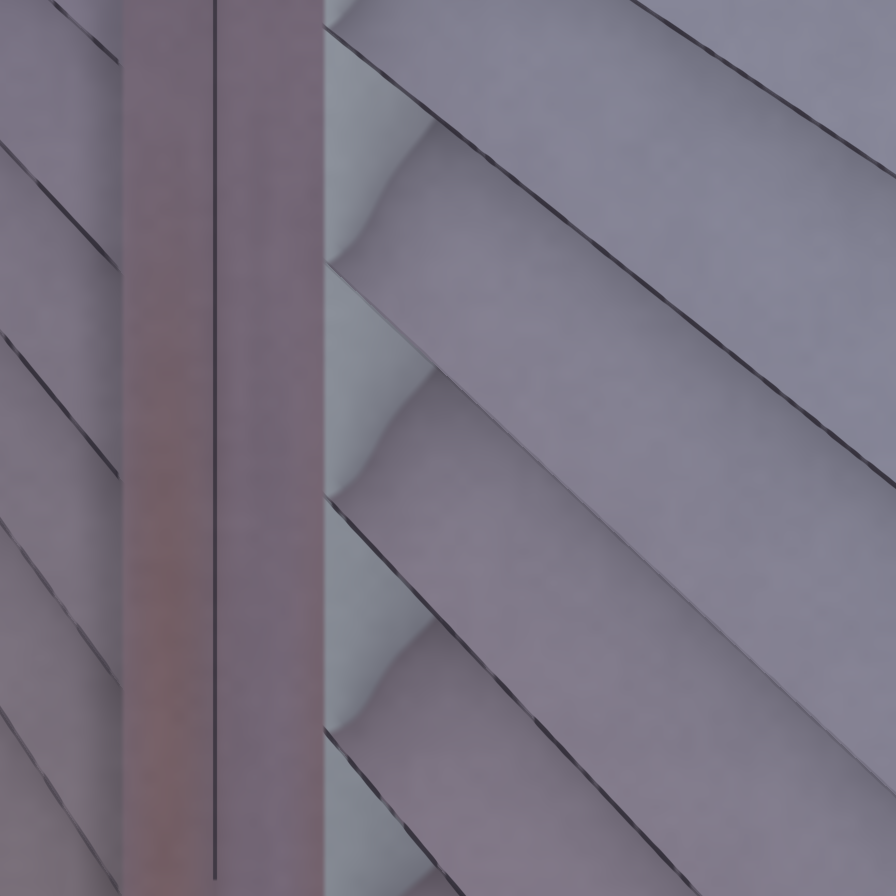
A WebGL 2 fragment shader for this pattern:

```glsl
#version 300 es
precision highp float;
// Two fans of overlapping slats on either side of a seamed upright post.

#define POST_LEFT 0.137
#define POST_RIGHT 0.362
#define SEAM_X 0.240
#define RIGHT_PITCH 0.262
#define RIGHT_FAN 0.131
#define LEFT_PITCH 0.2305
#define LEFT_FAN 0.150
#define GAP_WIDTH 0.122
#define LINE_HALF 0.0024
#define SHADOW_DEPTH 0.17
#define GRAIN 0.012

uniform vec2 u_resolution;
out vec4 fragColor;

const vec3 SLAT_COOL = vec3(0.525, 0.525, 0.595);
const vec3 SLAT_WARM = vec3(0.505, 0.465, 0.525);
const vec3 GAP_LIGHT = vec3(0.550, 0.570, 0.610);
const vec3 GAP_DARK  = vec3(0.440, 0.440, 0.490);
const vec3 POST_PLUM = vec3(0.450, 0.400, 0.460);
const vec3 POST_RUST = vec3(0.455, 0.370, 0.395);
const vec3 LINE_DARK = vec3(0.190, 0.175, 0.215);

float hash(vec2 p) {
  return fract(sin(dot(p, vec2(127.1, 311.7))) * 43758.5453);
}

float noise(vec2 p) {
  vec2 i = floor(p), f = fract(p);
  f = f * f * (3.0 - 2.0 * f);
  return mix(mix(hash(i), hash(i + vec2(1, 0)), f.x),
             mix(hash(i + vec2(0, 1)), hash(i + vec2(1, 1)), f.x), f.y);
}

// Ink coverage of the slat edge nearest to fan coordinate k.
float edgeLine(float k, float pitch, float slope, float along, float wear, float aa) {
  float id = floor(k + 0.5);
  float d = abs(k - id) * pitch / sqrt(1.0 + slope * slope);
  float n = noise(vec2(along * 110.0, id * 7.3));
  float ink = mix(1.0, smoothstep(0.2, 0.6, n), wear);
  float halfWidth = LINE_HALF * (0.8 + 0.4 * n);
  return ink * (1.0 - smoothstep(halfWidth - aa, halfWidth + aa, d));
}

// Wide slats whose slope steepens down the panel, with pale gaps by the post.
vec3 rightPanel(vec2 p, float aa) {
  float dx = p.x - POST_RIGHT - 0.003;
  float pitch = RIGHT_PITCH + RIGHT_FAN * dx;
  float k = (p.y - 0.0326 - 0.803 * dx) / pitch;
  float t = fract(k);

  // Slat face, shaded beneath the slat above it.
  float cool = smoothstep(-0.35, 0.75, p.x - 0.75 * p.y);
  vec3 slat = mix(SLAT_WARM, SLAT_COOL, cool);
  slat *= 1.0 - SHADOW_DEPTH * exp(-t * 5.0);

  // Slat end, slightly bowed, with a contact shadow.
  float end = GAP_WIDTH * (1.0 - t) - 0.008 * sin(6.2832 * t) * t;
  float inside = dx - end;
  slat *= 1.0 - 0.20 * exp(-max(inside, 0.0) / 0.035);
  float across = clamp(dx / max(end, 0.02), 0.0, 1.0);
  vec3 gap = mix(GAP_LIGHT, GAP_DARK, across * across * 0.8);
  gap *= 1.0 - 0.07 * p.y;
  vec3 col = mix(gap, slat, smoothstep(-0.003 - aa, 0.003 + aa, inside));

  // One edge is almost closed; the lower ones are more broken.
  float id = floor(k + 0.5);
  float strength = mix(0.18, 0.9, step(0.5, abs(id - 1.0)));
  float wear = 0.25 + 0.35 * step(1.5, id);
  float slope = 0.803 + RIGHT_FAN * id;
  float ink = edgeLine(k, pitch, slope, dx, wear, aa);
  return mix(col, LINE_DARK, ink * strength);
}

// Narrow slats seen at a steeper angle, dimming into the post.
vec3 leftPanel(vec2 p, float aa) {
  float d = 0.130 - p.x;
  float pitch = LEFT_PITCH - LEFT_FAN * d;
  float k = (p.y - 0.0677 + 0.92 * d) / pitch;
  float t = fract(k);
  vec3 col = mix(vec3(0.490, 0.465, 0.535), vec3(0.475, 0.435, 0.475), p.y);
  col *= 1.0 - 0.13 * exp(-t * 4.5);
  col *= 1.0 - 0.16 * smoothstep(0.055, -0.007, d);

  float id = floor(k + 0.5);
  float strength = mix(0.9, 0.45, step(2.5, id)) * smoothstep(-0.004, 0.0, d);
  float ink = edgeLine(k, pitch, 0.92 + LEFT_FAN * id, p.x, 0.65, aa);
  return mix(col, LINE_DARK, ink * strength);
}

// Two boards divided by a thin seam that stops short of the bottom.
vec3 post(vec2 p, float aa) {
  float rust = smoothstep(0.0, 0.7, p.y) * exp(-pow((p.x - 0.185) / 0.05, 2.0));
  rust += 0.5 * smoothstep(0.31, POST_RIGHT, p.x) * smoothstep(0.1, 0.9, p.y);
  vec3 col = mix(POST_PLUM, POST_RUST, clamp(rust, 0.0, 1.0));
  col *= 1.0 - 0.06 * exp(-abs(p.x - SEAM_X) / 0.012);
  col *= 0.98 + 0.04 * noise(vec2(p.x * 45.0, p.y * 4.0));
  float seam = 1.0 - smoothstep(0.0022 - aa, 0.0022 + aa, abs(p.x - SEAM_X));
  seam *= 1.0 - smoothstep(0.980, 0.984, p.y);
  return mix(col, LINE_DARK, seam * 0.75);
}

void main() {
  vec2 p = gl_FragCoord.xy / u_resolution;
  p.y = 1.0 - p.y; // measured downward from the top
  float aa = 0.8 / min(u_resolution.x, u_resolution.y);
  float soft = 0.003 + aa;
  vec3 col = mix(leftPanel(p, aa), post(p, aa),
                 smoothstep(POST_LEFT - soft, POST_LEFT + soft, p.x));
  col = mix(col, rightPanel(p, aa),
            smoothstep(POST_RIGHT - soft, POST_RIGHT + soft, p.x));
  col += GRAIN * (noise(p * 60.0) + noise(p * 17.0) - 1.0);
  fragColor = vec4(col, 1.0);
}
```
